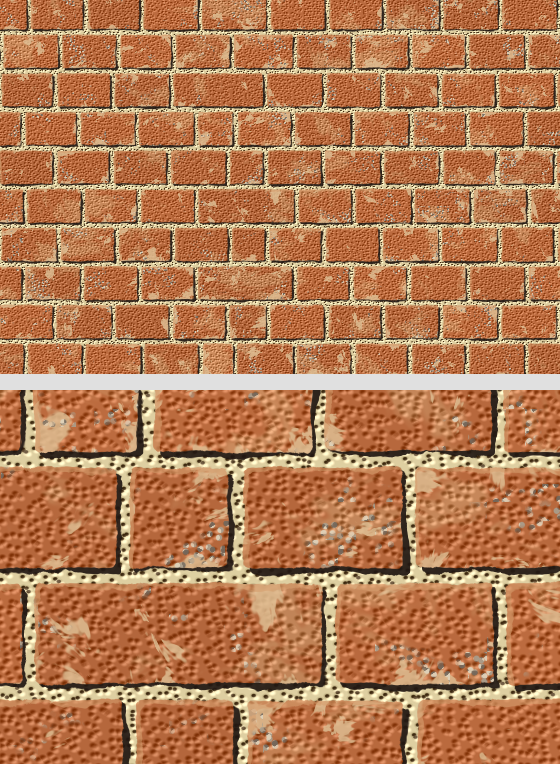
Top, the full canvas; bottom, a detail of the centre.
Reproduce this texture procedurally as a Shadertoy shader.

```glsl
float hash(vec2 p) { return fract(sin(dot(p, vec2(127.1, 311.7))) * 43758.5); }

// Layered sines, rotated and doubled at each step
float waves(vec2 p) {
    float sum = 0.0, amp = 0.5;
    for (int i = 0; i < 5; i++) {
        p = mat2(1.6, 1.2, -1.2, 1.6) * p + 0.7 * sin(p.yx * 1.3) + 1.7;
        sum += amp * sin(p.x) * sin(p.y);
        amp *= 0.65;
    }
    return sum;
}

// Distance to the nearest scattered point
float cells(vec2 p) {
    vec2 base = floor(p);
    float nearest = 2.0;
    for (int y = -1; y <= 1; y++)
    for (int x = -1; x <= 1; x++) {
        vec2 c = base + vec2(x, y);
        nearest = min(nearest, distance(p, c + vec2(hash(c), hash(c + 37.0))));
    }
    return nearest;
}

float pits(vec2 p) { return smoothstep(0.08, 0.5, cells(p * vec2(115.0, 145.0))); }

// Start and end of the odd-length brick in each course, bottom to top
const vec2 oddBrick[10] = vec2[10](
    vec2(0.533, 0.631), vec2(0.609, 0.715), vec2(0.525, 0.785), vec2(0.617, 0.711),
    vec2(0.527, 0.793), vec2(0.607, 0.711), vec2(0.521, 0.631), vec2(0.457, 0.711),
    vec2(0.621, 0.787), vec2(0.535, 0.717));

// Signed distance to the brick face, negative inside
float brick(vec2 p, out vec2 id) {
    p += 0.0022 * vec2(waves(p * 38.0), waves(p * 38.0 + 9.0));
    float course = (p.y - 0.088) / 0.1033 + 1.0;
    float row = clamp(floor(course), 0.0, 9.0);
    p.x += 0.003 * sin(p.x * 31.0 + row * 2.4);

    vec2 span = oddBrick[int(row)];
    float k = 0.0;
    if (p.x < span.x) {
        k = floor((p.x - span.x) / 0.154);
        span = span.x + 0.154 * vec2(k, k + 1.0);
    } else if (p.x > span.y) {
        k = floor((p.x - span.y) / 0.155);
        span = span.y + 0.155 * vec2(k, k + 1.0);
        k += 1.0;
    }
    id = vec2(k, row);

    vec2 center = vec2(0.5 * (span.x + span.y), 0.088 + (row - 0.5) * 0.1033);
    vec2 halfSize = vec2(0.5 * (span.y - span.x) - 0.0055, 0.0451);
    halfSize -= 0.0015 * vec2(hash(id + 5.0), hash(id + 8.0));
    vec2 q = abs(p - center) - halfSize + 0.005;
    return length(max(q, 0.0)) + min(max(q.x, q.y), 0.0) - 0.005;
}

void mainImage(out vec4 fragColor, in vec2 fragCoord) {
    vec2 p = fragCoord / iResolution.y;
    float px = 0.8 / iResolution.y;
    vec2 id, litId;

    // Face coverage here and one step toward the upper-left light
    float d = brick(p, id);
    float reach = 0.0042 * (1.0 + 0.9 * waves(p * 17.0));
    float litD = brick(p + reach * vec2(-1.0, 1.0), litId);
    float face = 1.0 - smoothstep(-px, px, d);
    float litFace = 1.0 - smoothstep(-px, px, litD);

    // Relief of the small pits
    float pit = pits(p);
    float relief = pit - pits(p + vec2(-0.0022, 0.0022));

    // Fired clay with paler mottling
    float tone = hash(id + 2.0);
    float mottle = smoothstep(0.2, 0.65, waves(p * vec2(11.0, 16.0) + id * 3.1) + 0.45 * tone - 0.15);
    vec3 clay = mix(vec3(0.72, 0.41, 0.24), vec3(0.79, 0.56, 0.38), 0.8 * mottle);
    clay *= 0.97 + 0.06 * hash(id + 4.0);
    clay += 0.17 * relief - 0.05 * (1.0 - pit);

    // Worn patches, stronger near the edges
    float wear = waves(p * 24.0 + id * 5.7) + 0.45 * exp(d * 110.0) + 0.3 * tone;
    clay = mix(clay, vec3(0.87, 0.74, 0.57), 0.85 * smoothstep(0.68, 0.88, wear));

    // Mineral specks in clusters
    float cluster = smoothstep(0.25, 0.6, waves(p * 13.0 + id * 2.3 + 4.0) + 0.25 * tone);
    float speck = 1.0 - smoothstep(0.25, 0.42, cells(p * 120.0 + 50.0));
    speck *= cluster * step(0.5, hash(floor(p * 60.0)));
    vec3 mineral = mix(vec3(0.45, 0.42, 0.38), vec3(0.87, 0.83, 0.74), smoothstep(-0.2, 0.2, relief));
    clay = mix(clay, mineral, 0.9 * speck);

    // Bright upper-left rim
    clay = mix(clay, vec3(0.84, 0.62, 0.43), 0.6 * face * (1.0 - litFace));

    // Sandy mortar and the shadow cast on it
    vec3 mortar = mix(vec3(0.45, 0.37, 0.27), vec3(0.87, 0.81, 0.63), smoothstep(0.0, 0.55, pit));
    mortar += 0.22 * relief;
    mortar = mix(mortar, vec3(0.13, 0.09, 0.07), 0.93 * litFace);

    fragColor = vec4(clamp(mix(mortar, clay, face), 0.0, 1.0), 1.0);
}
```
